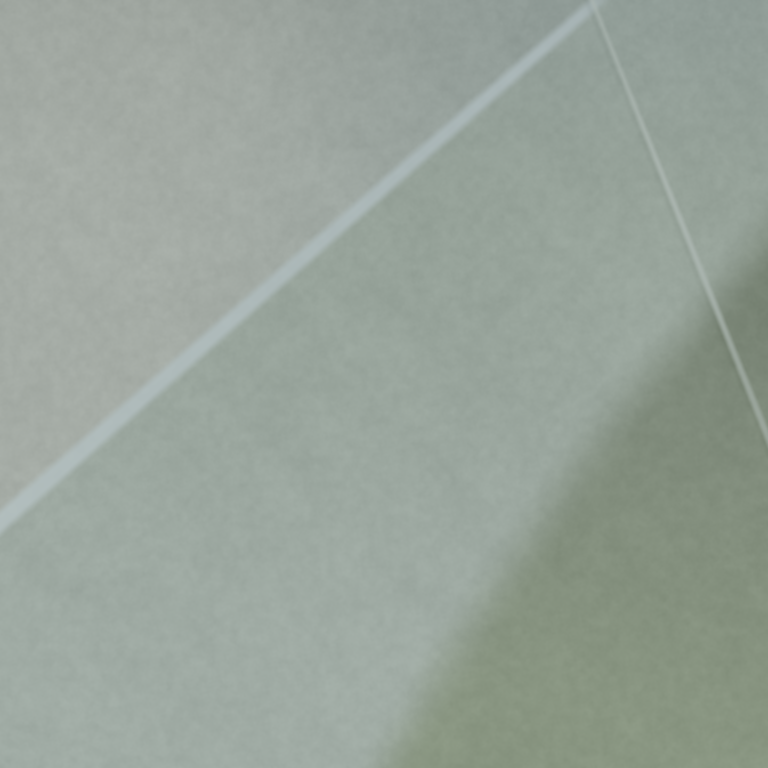
Give the GLSL for this texture, as a Shadertoy shader.

```glsl
// Pale grey-green matte surface with two light seams and a soft diagonal shadow.

float hash(vec2 cell) {
    vec3 p = fract(vec3(cell.xyx) * 0.1031);
    p += dot(p, p.yzx + 33.33);
    return fract((p.x + p.y) * p.z);
}

float valueNoise(vec2 p) {
    vec2 cell = floor(p);
    vec2 f = fract(p);
    f = f * f * (3.0 - 2.0 * f);
    float low = mix(hash(cell), hash(cell + vec2(1, 0)), f.x);
    float high = mix(hash(cell + vec2(0, 1)), hash(cell + vec2(1, 1)), f.x);
    return mix(low, high, f.y);
}

// Layered noise centred on zero
float grain(vec2 p, int octaves) {
    float sum = 0.0;
    float weight = 0.5;
    for (int i = 0; i < octaves; i++) {
        sum += weight * (valueNoise(p) - 0.5);
        p = mat2(1.6, 1.2, -1.2, 1.6) * p + 17.3;
        weight *= 0.6;
    }
    return sum;
}

// Signed distance across a line (positive on its left) and position along it
vec2 lineCoords(vec2 p, vec2 start, vec2 end) {
    vec2 dir = normalize(end - start);
    vec2 q = p - start;
    return vec2(dir.x * q.y - dir.y * q.x, dot(q, dir) / length(end - start));
}

// Soft-edged stripe of the given half width
float stripe(float dist, float halfWidth, float blur) {
    return 1.0 - smoothstep(halfWidth - blur, halfWidth + blur, abs(dist));
}

float blob(vec2 p, vec2 centre, vec2 radius) {
    vec2 q = (p - centre) / radius;
    return exp(-dot(q, q));
}

// Broad lighting on both sides of the wide seam
vec3 surfaceColor(vec2 p, float seamSide) {
    vec3 upper = mix(vec3(0.645, 0.672, 0.647), vec3(0.575, 0.622, 0.604),
                     smoothstep(0.15, 0.85, p.x));
    upper -= 0.025 * smoothstep(0.75, 1.05, p.y);
    vec3 lower = mix(vec3(0.625, 0.670, 0.642), vec3(0.588, 0.636, 0.600),
                     smoothstep(0.1, 0.75, p.y));
    lower = mix(lower, vec3(0.565, 0.614, 0.592), smoothstep(0.72, 1.05, p.y));
    lower += 0.012 * blob(p, vec2(0.82, 0.60), vec2(0.12, 0.12));
    return mix(lower, upper, smoothstep(-0.012, 0.012, seamSide));
}

// Shadow coverage below a slightly bowed diagonal edge
float shadowMask(vec2 p) {
    vec2 edge = lineCoords(p, vec2(0.50, 0.0), vec2(1.0, 0.70));
    float bow = 0.10 * edge.y * (1.0 - edge.y);
    float wobble = 0.025 * grain(p * 9.0, 2);
    return 1.0 - smoothstep(-0.045, 0.040, edge.x - bow + wobble);
}

vec3 shadowColor(vec2 p) {
    vec3 color = mix(vec3(0.535, 0.585, 0.505), vec3(0.500, 0.545, 0.485),
                     smoothstep(0.0, 0.55, p.y));
    return color - 0.03 * blob(p, vec2(1.0, 0.62), vec2(0.12, 0.14));
}

void mainImage(out vec4 fragColor, in vec2 fragCoord) {
    vec2 uv = fragCoord / iResolution.xy;
    float pixel = 1.0 / iResolution.y;

    vec2 wide = lineCoords(uv, vec2(0.0, 0.32), vec2(0.768, 0.99));
    vec2 thin = lineCoords(uv, vec2(0.771, 1.0), vec2(1.0, 0.431));

    // Surface and shadow
    vec3 color = surfaceColor(uv, wide.x);
    color = mix(color, shadowColor(uv), shadowMask(uv));

    // Faint streaks across the wide seam, then mottling and fine grain
    vec2 streakPos = vec2(wide.y * 20.0, wide.x * 4.0);
    color += 0.018 * grain(streakPos, 2);
    color += 0.022 * grain(uv * 22.0, 2);
    color += 0.040 * grain(uv * 95.0, 3);

    // Wide seam: tapers and fades towards its upper end
    float wideHalf = mix(0.0115, 0.0075, wide.y);
    float wideMask = stripe(wide.x, wideHalf, 0.005 + pixel);
    wideMask *= 1.0 - smoothstep(0.98, 1.06, wide.y);
    vec3 wideColor = mix(vec3(0.700, 0.748, 0.748), vec3(0.665, 0.715, 0.722), wide.y);
    color = mix(color, wideColor + 0.02 * grain(uv * 60.0, 2), 0.92 * wideMask);

    // Thin seam: brightest in the middle, with a dim shadowed flank
    float thinMask = stripe(thin.x, mix(0.0025, 0.0040, thin.y), 0.0022 + pixel);
    float thinGlow = mix(0.55, 0.85, blob(thin, vec2(thin.x, 0.5), vec2(1.0, 0.3)));
    color -= 0.018 * stripe(thin.x + 0.007, 0.003, 0.003);
    color = mix(color, vec3(0.675, 0.715, 0.695), thinGlow * thinMask);

    fragColor = vec4(color, 1.0);
}
```
